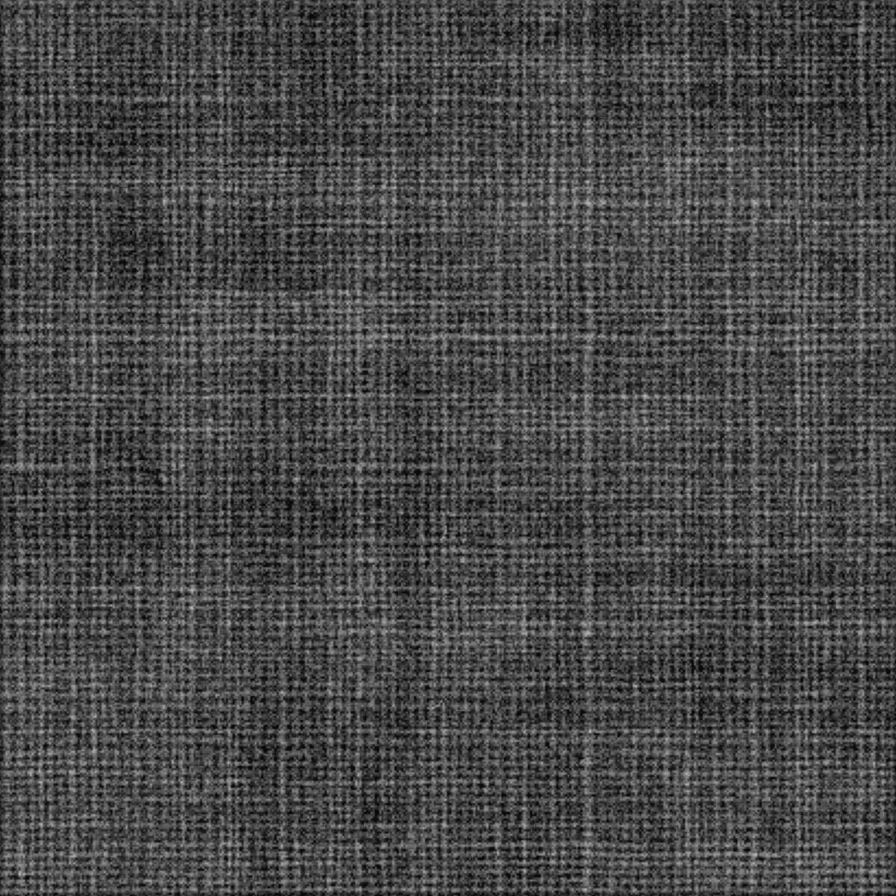
A Shadertoy shader for this texture:

```glsl
float hash(vec2 p) {
    vec3 q = fract(p.xyx * vec3(0.1031, 0.103, 0.0973));
    q += dot(q, q.yzx + 33.33);
    return fract((q.x + q.y) * q.z);
}

float noise(vec2 p) {
    vec2 cell = floor(p), f = fract(p);
    f = f * f * (3.0 - 2.0 * f);
    return mix(mix(hash(cell), hash(cell + vec2(1, 0)), f.x),
               mix(hash(cell + vec2(0, 1)), hash(cell + vec2(1, 1)), f.x), f.y);
}

// Brightness of parallel yarns; p.x runs across them, p.y along them
float yarns(vec2 p, float count, float seed) {
    float across = p.x * count;
    across += 0.9 * noise(vec2(across * 0.4, seed));
    across += 0.3 * noise(vec2(across * 0.3, p.y * 14.0 + seed));
    float id = floor(across);
    float profile = 0.5 - 0.5 * cos(6.28318 * across);

    // Each yarn has its own tone, with slubs along its length
    float tone = hash(vec2(id, seed));
    float slub = noise(vec2(id * 7.0 + seed, p.y * 9.0 + tone * 40.0));
    float nub = noise(vec2(id * 5.0 + seed, p.y * 70.0));
    float strength = 0.1 + 0.45 * tone + 0.4 * slub + 0.25 * nub;

    // Neighbouring yarns gather into lighter and darker bands
    float band = noise(vec2(across * 0.23, p.y * 3.0 + seed)) - 0.5;
    return profile * strength + 0.3 * band;
}

// Short curved hair of lint around a centre
float lint(vec2 p, vec2 centre, float angle, float pixel) {
    vec2 d = p - centre;
    d = mat2(cos(angle), sin(angle), -sin(angle), cos(angle)) * d;
    d.y -= 35.0 * d.x * d.x;
    float dist = length(vec2(max(abs(d.x) - 0.009, 0.0), d.y));
    return 1.0 - smoothstep(0.0004, 0.0012 + pixel, dist);
}

void mainImage(out vec4 fragColor, in vec2 fragCoord) {
    vec2 uv = fragCoord / iResolution.xy;
    float pixel = 1.0 / iResolution.y;

    // Warp and weft
    float warp = yarns(uv, 82.0, 11.0);
    float weft = yarns(uv.yx, 98.0, 57.0);
    float value = 0.135 + 0.22 * (warp + weft);

    // Fuzzy grain, bright flecks and broad fading
    float grain = noise(uv * 410.0) - 0.5;
    float fleck = smoothstep(0.8, 1.0, noise(uv * 290.0 + 91.0));
    float fade = noise(uv * 4.0 + 23.0) - 0.5;
    value += 0.33 * grain + 0.1 * fleck + 0.05 * fade;

    // Scattered lint, mostly toward the lower left
    for (float i = 0.0; i < 7.0; i++) {
        vec2 r = vec2(hash(vec2(i, 3.0)), hash(vec2(i, 8.0)));
        vec2 centre = vec2(0.05 + 0.75 * r.x, 0.15 + 0.4 * r.y * r.y);
        value += 0.14 * lint(uv, centre, 6.28 * hash(vec2(i, 5.0)), pixel);
    }

    // Slight shadow at the border
    vec2 border = min(uv, 1.0 - uv);
    value *= mix(0.75, 1.0, smoothstep(0.0, 0.008, min(border.x, border.y)));

    fragColor = vec4(vec3(clamp(value, 0.04, 0.72)), 1.0);
}
```
